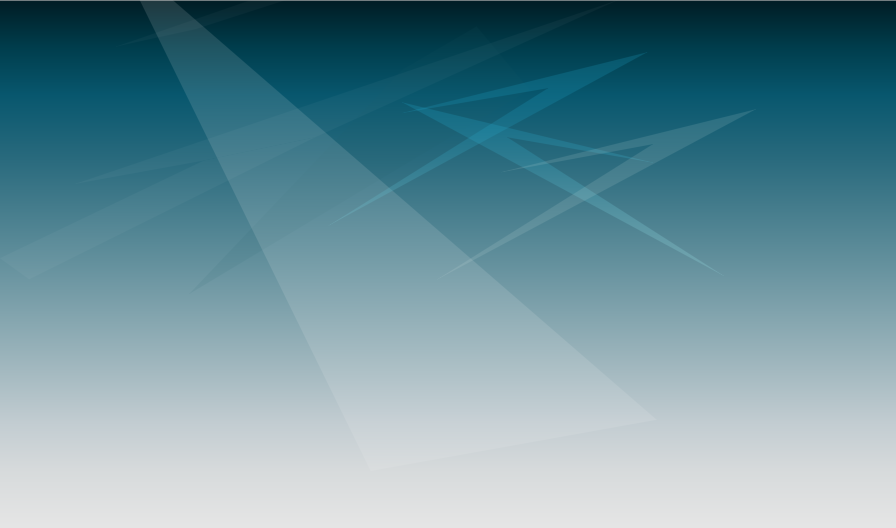
This background is drawn by a Shadertoy shader. Its source:

```glsl
// A dark teal sky fading down to pale grey, crossed by a slanted spotlight
// beam and thin translucent shards. The sky is a chain of linear ramps; each
// beam or shard is a four-cornered polygon distance blended over it.

const float ASPECT = 1.692;

// Signed distance to a quad, which may be concave.
float quadDistance(vec2 p, vec2 a, vec2 b, vec2 c, vec2 d) {
    vec2 corner[4] = vec2[4](a, b, c, d);
    float nearest = 1e3;
    float side = 1.0;
    for (int i = 0; i < 4; i++) {
        vec2 start = corner[i];
        vec2 end = corner[(i + 3) % 4];
        vec2 edge = end - start;
        vec2 toPoint = p - start;
        vec2 gap = toPoint - edge * clamp(dot(toPoint, edge) / dot(edge, edge), 0.0, 1.0);
        nearest = min(nearest, dot(gap, gap));
        bvec3 crossing = bvec3(p.y >= start.y, p.y < end.y,
                               edge.x * toPoint.y > edge.y * toPoint.x);
        if (all(crossing) || !any(crossing)) side = -side;
    }
    return side * sqrt(nearest);
}

// Smooth-edged coverage of a quad, from 0 to 1.
float quadMask(vec2 p, vec2 a, vec2 b, vec2 c, vec2 d) {
    float pixel = 1.0 / iResolution.y;
    return 1.0 - smoothstep(-0.7 * pixel, 0.7 * pixel, quadDistance(p, a, b, c, d));
}

// Linear ramp from 0 at lo to 1 at hi.
float ramp(float lo, float hi, float x) {
    return clamp((x - lo) / (hi - lo), 0.0, 1.0);
}

// Vertical gradient, where depth is 0 at the top and 1 at the bottom.
vec3 skyColor(float depth) {
    vec3 color = vec3(0.0, 0.11, 0.14);
    color = mix(color, vec3(0.0, 0.24, 0.30), ramp(0.0, 0.09, depth));
    color = mix(color, vec3(0.03, 0.34, 0.43), ramp(0.09, 0.18, depth));
    color = mix(color, vec3(0.16, 0.415, 0.49), ramp(0.18, 0.30, depth));
    color = mix(color, vec3(0.38, 0.56, 0.61), ramp(0.30, 0.49, depth));
    color = mix(color, vec3(0.60, 0.70, 0.73), ramp(0.49, 0.67, depth));
    color = mix(color, vec3(0.76, 0.80, 0.82), ramp(0.67, 0.80, depth));
    color = mix(color, vec3(0.84, 0.855, 0.86), ramp(0.80, 0.89, depth));
    return mix(color, vec3(0.90), ramp(0.89, 1.0, depth));
}

void mainImage(out vec4 fragColor, in vec2 fragCoord) {
    vec2 p = fragCoord / iResolution.xy * vec2(ASPECT, 1.0);
    vec3 color = skyColor(1.0 - p.y);
    vec3 white = vec3(1.0);

    // Broad, faint shards behind the beam
    float band = quadMask(p, vec2(1.167, 1.0), vec2(0.143, 0.652),
                          vec2(0.385, 0.696), vec2(0.595, 0.740));
    float tail = quadMask(p, vec2(0.385, 0.696), vec2(0.595, 0.740),
                          vec2(0.055, 0.471), vec2(0.0, 0.511));
    float sliver = quadMask(p, vec2(0.22, 0.912), vec2(0.474, 1.0),
                            vec2(0.54, 1.0), vec2(0.37, 0.945));
    color = mix(color, white, 0.035 * max(band, tail) + 0.03 * sliver);

    // Dim shard
    float dim = quadMask(p, vec2(0.357, 0.443), vec2(0.760, 0.868),
                         vec2(0.90, 0.95), vec2(1.0, 0.83));
    color = mix(color, vec3(0.12, 0.36, 0.40), 0.09 * dim);

    // Spotlight beam
    float beam = quadMask(p, vec2(0.254, 1.02), vec2(0.303, 1.02),
                          vec2(1.240, 0.205), vec2(0.700, 0.108));
    color = mix(color, vec3(0.95), 0.13 * beam);

    // Two cyan chevrons, paler towards their lower tips
    vec3 cyan = mix(vec3(0.60, 0.88, 0.90), vec3(0.12, 0.64, 0.78),
                    smoothstep(0.5, 0.8, p.y));
    float rising = quadMask(p, vec2(1.222, 0.901), vec2(0.621, 0.573),
                            vec2(1.035, 0.833), vec2(0.760, 0.786));
    float falling = quadMask(p, vec2(0.760, 0.806), vec2(1.366, 0.478),
                             vec2(0.958, 0.740), vec2(1.233, 0.692));
    color = mix(color, cyan, 0.22 * rising);
    color = mix(color, cyan, 0.24 * falling);

    // Pale chevron
    float pale = quadMask(p, vec2(1.427, 0.793), vec2(0.826, 0.471),
                          vec2(1.233, 0.727), vec2(0.947, 0.674));
    color = mix(color, vec3(0.85, 0.92, 0.90), 0.13 * pale);

    // Thin light rim along the top edge
    color = mix(color, vec3(0.75), 0.6 * smoothstep(0.997, 0.999, p.y));

    fragColor = vec4(color, 1.0);
}
```
